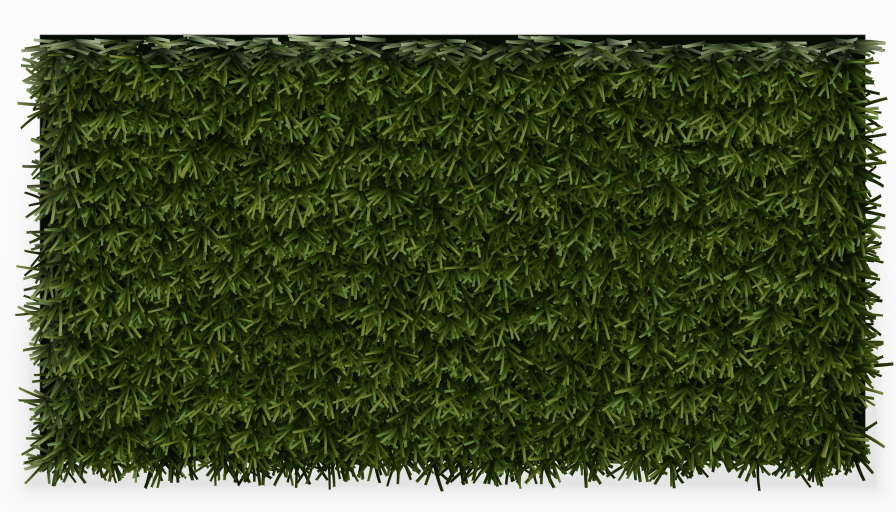
Write a Shadertoy shader that draws this texture.

```glsl
// A rectangular mat of artificial turf on white, seen from the front.
// Fans of cut blades hang from jittered tufts; layers are painted from deep
// to near, and from low to high, so bright tips overlap the shaded roots.

#define MAT_MIN vec2(0.062, 0.052)   // outer reach of the turf, canvas heights
#define MAT_MAX vec2(1.708, 0.934)
#define CELL vec2(0.045, 0.039)      // tuft spacing
#define ROW 0.078                    // distance between stitched rows
#define LAYERS 4
#define BLADES 5
#define BLADE_LENGTH 0.062
#define BLADE_WIDTH 0.0066
#define SPREAD 1.3                   // half angle of a fan, radians
#define ROW_CONTRAST 0.34
#define BRIGHTNESS 1.0

const vec3 PAPER = vec3(0.985);
const vec3 DEEP = vec3(0.025, 0.042, 0.012);
const vec3 SHADE = vec3(0.13, 0.19, 0.035);
const vec3 GREEN = vec3(0.25, 0.33, 0.08);
const vec3 LIGHT = vec3(0.43, 0.52, 0.24);
const vec3 PALE = vec3(0.68, 0.74, 0.61);

vec4 hash4(vec3 p) {
    vec4 q = fract(p.xyzx * vec4(0.1031, 0.1030, 0.0973, 0.1099));
    q += dot(q, q.wzxy + 33.33);
    return fract((q.xxyz + q.yzzw) * q.zywx);
}

float gradientDot(vec2 cell, vec2 offset) {
    return dot(hash4(vec3(cell + 90.0, 7.0)).xy * 2.0 - 1.0, offset);
}

float gradientNoise(vec2 p) {
    vec2 i = floor(p), f = fract(p);
    vec2 u = f * f * f * (f * (f * 6.0 - 15.0) + 10.0);
    vec2 e = vec2(0.0, 1.0);
    return mix(mix(gradientDot(i, f), gradientDot(i + e.yx, f - e.yx), u.x),
               mix(gradientDot(i + e, f - e), gradientDot(i + 1.0, f - 1.0), u.x), u.y);
}

float boxDistance(vec2 p, vec2 lo, vec2 hi) {
    vec2 d = abs(p - 0.5 * (lo + hi)) - 0.5 * (hi - lo);
    return length(max(d, 0.0)) + min(max(d.x, d.y), 0.0);
}

// Green from deep shadow (0) through lit (1) to glossy (1.5).
vec3 turfRamp(float v) {
    vec3 c = mix(DEEP, SHADE, clamp(v * 2.0, 0.0, 1.0));
    c = mix(c, GREEN, clamp(v * 2.0 - 1.0, 0.0, 1.0));
    return mix(c, LIGHT, clamp(v * 2.0 - 2.0, 0.0, 1.0));
}

// Paints the fan of blades of one tuft over the colour.
void paintTuft(inout vec3 color, vec2 p, vec2 root, vec3 id, float depth, float px) {
    float flow = gradientNoise(root * 9.0);
    float row = cos(6.2832 * (root.y / ROW + 0.55 * flow));

    // The rim leans outward and catches a pale sheen at the top and left.
    float left = smoothstep(0.11, 0.02, root.x - MAT_MIN.x);
    float right = smoothstep(0.11, 0.02, MAT_MAX.x - root.x);
    float top = smoothstep(0.055, 0.012, MAT_MAX.y - root.y);
    float sheen = max(top * (0.8 + 0.7 * flow), 0.45 * left);

    for (int b = 0; b < BLADES; b++) {
        vec4 h = hash4(vec3(id.xy, id.z * 17.0 + float(b) + 3.0));
        float fan = (float(b) + h.x) / float(BLADES) * 2.0 - 1.0;
        float angle = SPREAD * fan + 0.8 * flow + 0.9 * (right - left);
        angle = mix(angle, (angle < 0.0 ? -1.0 : 1.0) * (1.25 + 0.5 * h.z), 0.85 * top);
        vec2 along = vec2(sin(angle), -cos(angle));
        float len = BLADE_LENGTH * (0.65 + 0.42 * h.y) * (0.93 + 0.07 * row);

        // Slightly bent strip with a square cut tip.
        vec2 q = p - root - (h.zw - 0.5) * 0.012;
        float t = dot(q, along) / len;
        float side = dot(q, vec2(along.y, -along.x)) - (h.w - 0.5) * 0.25 * len * t * t;
        float halfWidth = 0.5 * BLADE_WIDTH * (0.75 + 0.4 * h.z) * (1.0 - 0.2 * t);
        float d = max(abs(side) - halfWidth, (abs(t - 0.5) - 0.5) * len);
        float cover = smoothstep(0.7 * px, -0.7 * px, d);
        if (cover <= 0.0) continue;

        // Dark root, bright tip, one lit flank.
        float tone = mix(0.06, 1.3, clamp(t, 0.0, 1.0)) * mix(0.38, 1.0, depth);
        tone *= (0.55 + 0.85 * h.w) * (1.0 + ROW_CONTRAST * row) * BRIGHTNESS;
        tone *= 1.0 - 0.22 * clamp(side / halfWidth, -1.0, 1.0);
        vec3 blade = turfRamp(tone) * (1.0 + (h.y - 0.5) * vec3(0.25, 0.0, -0.2));
        blade = mix(blade, PALE, clamp(sheen * h.z * (0.3 + t), 0.0, 0.85));
        color = mix(color, blade, cover);
    }
}

void mainImage(out vec4 fragColor, in vec2 fragCoord) {
    vec2 p = fragCoord / iResolution.y;
    float px = 1.0 / iResolution.y;

    // White ground with a faint contact shadow, then the dark backing.
    float shadow = exp(-max(boxDistance(p, MAT_MIN, MAT_MAX), 0.0) / 0.018);
    vec3 color = PAPER - 0.09 * shadow * smoothstep(0.9, 0.1, p.y);
    float backing = boxDistance(p, MAT_MIN + vec2(0.016, 0.048), MAT_MAX - vec2(0.018, 0.002));
    color = mix(color, DEEP, smoothstep(px, -px, backing));

    for (int layer = 0; layer < LAYERS; layer++) {
        float z = float(layer);
        vec2 shift = CELL * fract(z * vec2(0.37, 0.61));
        vec2 home = floor((p + shift) / CELL);
        for (int j = -1; j <= 2; j++)
        for (int i = -2; i <= 2; i++) {
            vec3 id = vec3(home + vec2(i, j) + 20.0, z + 1.0);
            vec2 root = (id.xy - 20.0 + hash4(id).xy) * CELL - shift;
            if (boxDistance(root, MAT_MIN + vec2(0.03, 0.045), MAT_MAX - vec2(0.03, 0.012)) > 0.0) continue;
            paintTuft(color, p, root, id, z / float(LAYERS - 1), px);
        }
    }
    fragColor = vec4(color, 1.0);
}
```
